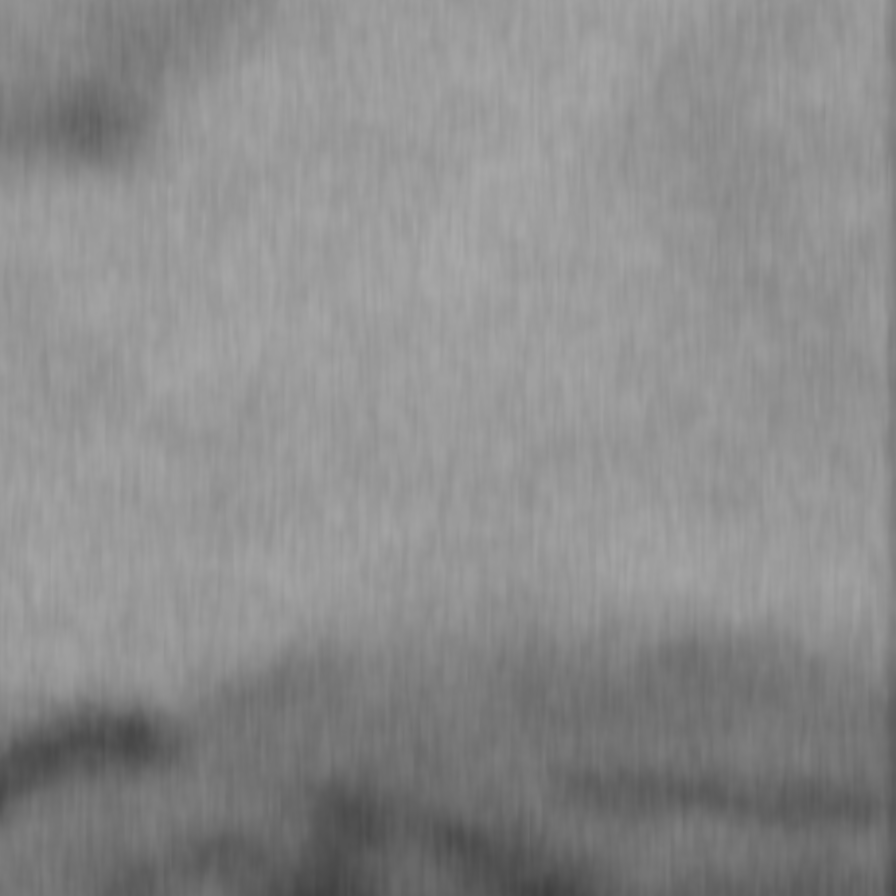
Give the GLSL for this texture, as a Shadertoy shader.

```glsl
// Grey, cloudy sheet: a pale field over a dark, smoky lower edge and corner.
// Soft capsules, bent by smooth cellular noise, lay out the shadows;
// finer cells add mottling, and stretched cells add short upright fibres.

vec3 hash3(vec2 cell) {
    vec3 q = fract(cell.xyx * vec3(0.1031, 0.1030, 0.0973));
    q += dot(q, q.yxz + 33.33);
    return fract((q.xxy + q.yzz) * q.zyx);
}

// Blend of random cell values around jittered points, about -0.5 to 0.5
float cellNoise(vec2 p) {
    vec2 base = floor(p);
    float total = 0.0, weights = 0.0;
    for (int j = -1; j <= 1; j++) {
        for (int i = -1; i <= 1; i++) {
            vec2 cell = base + vec2(i, j);
            vec3 rnd = hash3(cell + 57.0);
            vec2 d = cell + 0.2 + 0.6 * rnd.xy - p;
            float w = max(0.0, 1.0 - dot(d, d) / 1.44);
            w *= w;
            total += w * rnd.z;
            weights += w;
        }
    }
    return total / weights - 0.5;
}

float cloud(vec2 p) {
    float sum = 0.0, amp = 0.5;
    for (int i = 0; i < 5; i++) {
        sum += amp * cellNoise(p);
        p = mat2(1.6, 1.2, -1.2, 1.6) * p + 7.3;
        amp *= 0.62;
    }
    return sum;
}

// Soft-edged stroke from a to b
float smoke(vec2 p, vec2 a, vec2 b, float radius) {
    vec2 ab = b - a;
    float t = clamp(dot(p - a, ab) / dot(ab, ab), 0.0, 1.0);
    vec2 d = (p - a - t * ab) / radius;
    return exp(-dot(d, d));
}

void mainImage(out vec4 fragColor, in vec2 fragCoord) {
    vec2 uv = fragCoord / iResolution.xy;
    vec2 p = uv + 0.07 * vec2(cloud(uv * 7.0), cloud(uv * 7.0 + 31.0));

    // Pale field with a dim right side
    float grey = 0.603;
    grey -= 0.035 * smoke(p, vec2(0.80, 0.88), vec2(0.92, 0.58), 0.13);
    grey += 0.025 * smoke(p, vec2(0.68, 1.0), vec2(0.52, 0.68), 0.12);

    // Dark lower edge, rising to the right
    float horizon = 0.19 + 0.08 * smoothstep(0.0, 0.5, p.x);
    grey -= 0.135 * (1.0 - smoothstep(horizon - 0.08, horizon + 0.10, p.y));
    grey -= 0.17 * smoke(p, vec2(-0.05, 0.12), vec2(0.14, 0.18), 0.038);
    grey -= 0.05 * smoke(p, vec2(0.16, 0.18), vec2(0.36, 0.26), 0.035);
    grey -= 0.04 * smoke(p, vec2(0.62, 0.22), vec2(0.82, 0.25), 0.05);
    grey -= 0.10 * smoke(p, vec2(0.64, 0.13), vec2(0.95, 0.10), 0.030);
    grey -= 0.16 * smoke(p, vec2(0.36, 0.02), vec2(0.40, 0.09), 0.060);
    grey -= 0.15 * smoke(p, vec2(0.51, 0.07), vec2(0.61, 0.02), 0.045);
    grey -= 0.09 * smoke(p, vec2(0.14, 0.0), vec2(0.25, 0.05), 0.040);
    grey -= 0.09 * smoke(p, vec2(0.30, -0.03), vec2(1.0, -0.01), 0.050);

    // Dark upper-left corner
    grey -= 0.11 * smoke(p, vec2(-0.05, 0.84), vec2(0.11, 0.87), 0.050);
    grey -= 0.10 * smoke(p, vec2(0.12, 0.88), vec2(0.25, 1.02), 0.060);
    grey -= 0.05 * smoke(p, vec2(0.0, 0.94), vec2(0.10, 0.98), 0.090);

    // Mottling, fibres and the shaded right border
    grey += 0.085 * cloud(uv * vec2(13.0, 15.0) + 11.0);
    grey += 0.045 * cellNoise(uv * vec2(230.0, 34.0));
    grey += 0.025 * cellNoise(uv * vec2(120.0, 60.0) + 83.0);
    grey -= 0.09 * smoothstep(0.982, 1.0, uv.x);

    fragColor = vec4(vec3(clamp(grey, 0.0, 1.0)), 1.0);
}
```
